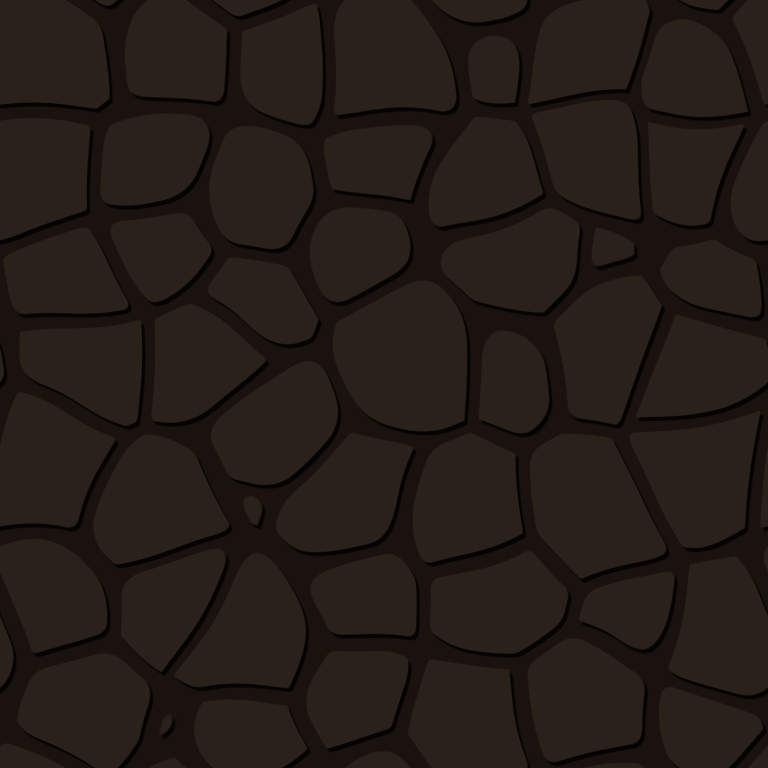
Write a three.js fragment shader that draws this texture.

```glsl
varying vec2 vUv;

const float TAU = 6.2831853;
const float CELLS = 7.0;
const vec3 STONE_COLOR = vec3(0.17, 0.13, 0.105);
const vec3 GROUT_COLOR = vec3(0.098, 0.07, 0.055);
const vec3 SHADOW_COLOR = vec3(0.015, 0.012, 0.008);

float hash(vec2 p) {
  return fract(sin(dot(p, vec2(127.1, 311.7))) * 43758.5453);
}

vec2 wrapCell(vec2 cell, float cells) {
  return mod(cell, cells);
}

// Stone centre in xy, size weight in z; a few stones are pebbles
vec3 stoneSite(vec2 cell, float cells, float jitter) {
  vec2 id = wrapCell(cell, cells);
  vec2 random = vec2(hash(id + 3.1), hash(id + 17.6));
  float size = hash(id + 41.3);
  float weight = size < 0.17 ? -0.2 : 0.12 * size;
  return vec3(cell + 0.5 + jitter * (random - 0.5), weight);
}

float smoothMin(float a, float b, float k) {
  float h = max(k - abs(a - b), 0.0) / k;
  return min(a, b) - 0.25 * h * h * k;
}

// Periodic bend that curves the straight cell borders
vec2 bend(vec2 uv, float amount) {
  vec2 slow = sin(TAU * (uv.yx * vec2(3.0, 4.0) + vec2(0.1, 0.6)));
  vec2 fast = sin(TAU * (uv * vec2(5.0, 6.0) + uv.yx * vec2(2.0, -3.0)));
  return amount * (slow + 0.5 * fast);
}

// Signed depth inside the nearest stone, in canvas units
float stoneDepth(vec2 uv, float cells, float jitter) {
  vec2 p = uv * cells + bend(uv, 0.045);
  vec2 base = floor(p);

  // Owner: smallest weighted squared distance
  vec2 ownerCell = base;
  vec3 owner = vec3(0.0);
  float nearest = 100.0;
  for (int y = -2; y <= 2; y++) {
    for (int x = -2; x <= 2; x++) {
      vec2 cell = base + vec2(float(x), float(y));
      vec3 site = stoneSite(cell, cells, jitter);
      vec2 toSite = site.xy - p;
      float power = dot(toSite, toSite) - site.z;
      if (power < nearest) {
        nearest = power;
        owner = site;
        ownerCell = cell;
      }
    }
  }

  // Border distance, with some corners rounded and some left sharp
  vec2 ownerId = wrapCell(ownerCell, cells);
  float border = 8.0;
  for (int y = -2; y <= 2; y++) {
    for (int x = -2; x <= 2; x++) {
      vec2 cell = base + vec2(float(x), float(y));
      vec2 apart = cell - ownerCell;
      if (dot(apart, apart) > 0.5) {
        vec3 site = stoneSite(cell, cells, jitter);
        vec2 toSite = site.xy - p;
        float power = dot(toSite, toSite) - site.z;
        float edge = 0.5 * (power - nearest) / length(site.xy - owner.xy);
        float corner = hash(ownerId + 1.7 * wrapCell(cell, cells));
        border = smoothMin(border, edge, 0.01 + 0.36 * corner * corner);
      }
    }
  }
  float inset = mix(0.05, 0.085, hash(ownerId + 73.9));
  return (border - inset) / cells;
}

float stoneMask(vec2 uv, float softness) {
  return smoothstep(-softness, softness, stoneDepth(uv, CELLS, 0.74));
}

void main() {
  // Hard shadow falls to the lower right of every stone
  vec2 shadowOffset = vec2(0.004, -0.005);
  float shadow = stoneMask(vUv - shadowOffset, 0.0013);
  float stone = stoneMask(vUv, 0.0011);

  vec3 color = mix(GROUT_COLOR, SHADOW_COLOR, shadow);
  color = mix(color, STONE_COLOR, stone);
  gl_FragColor = vec4(color, 1.0);
}
```
